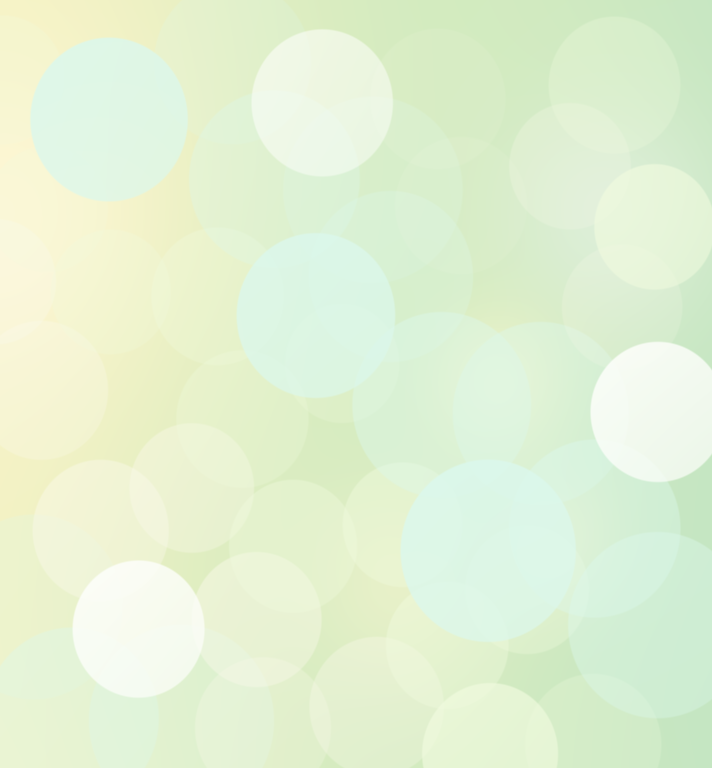
Reproduce this background procedurally as a Shadertoy shader.

```glsl
float hash(float n) {
    return fract(sin(n * 127.1) * 43758.5453);
}

float glow(vec2 p, vec2 center, float size) {
    vec2 d = (p - center) / size;
    return exp(-dot(d, d));
}

// Yellow to green wash with soft pools of light
vec3 backdrop(vec2 uv) {
    float bend = uv.x + 0.06 * sin(uv.y * 5.0 + 0.6);
    vec3 color = mix(vec3(0.96, 0.95, 0.77), vec3(0.825, 0.92, 0.75), smoothstep(-0.05, 0.62, bend));
    color = mix(color, vec3(0.77, 0.90, 0.76), smoothstep(0.6, 1.1, bend));
    color = mix(color, vec3(1.0, 0.97, 0.85), 0.8 * glow(uv, vec2(0.0, 0.72), 0.2));
    color = mix(color, vec3(0.88, 0.94, 0.87), 0.8 * glow(uv, vec2(0.86, 0.72), 0.15));
    color = mix(color, vec3(0.95, 0.96, 0.80), 0.8 * glow(uv, vec2(0.70, 0.50), 0.10));
    color = mix(color, vec3(0.94, 0.95, 0.80), 0.7 * glow(uv, vec2(0.56, 0.24), 0.14));
    return mix(color, vec3(0.94, 0.95, 0.80), 0.6 * glow(uv, vec2(0.78, 0.30), 0.09));
}

void mainImage(out vec4 fragColor, in vec2 fragCoord) {
    vec2 uv = fragCoord / iResolution.xy;
    float aspect = iResolution.x / iResolution.y;
    float edge = 1.2 / iResolution.y;
    vec3 color = backdrop(uv);

    // Evenly scattered discs: faint ones behind, bright ones in front
    for (int i = 0; i < 42; i++) {
        float id = float(i);
        int kind = i % 3;
        bool front = i > 33;
        vec2 jitter = vec2(hash(id + 3.0), hash(id + 71.0)) - 0.5;
        vec2 center = fract(0.5 + id * vec2(0.7549, 0.5698)) + 0.06 * jitter;
        vec2 offset = (uv - center) * vec2(aspect * 1.04, 1.0);

        float radius = kind == 1 ? 0.115 : kind == 2 ? 0.088 : 0.086;
        radius *= mix(0.9, 1.1, hash(id + 19.0));
        vec3 tint = kind == 1 ? vec3(0.86, 0.97, 0.925)
                  : kind == 2 ? vec3(0.98, 0.975, 0.92)
                  : vec3(0.94, 0.98, 0.87);
        float opacity = mix(0.18, 0.48, hash(id + 43.0));
        if (front) {
            opacity = kind == 0 ? 0.7 : 0.84;
            if (kind == 2) tint = vec3(0.99, 0.995, 0.98);
        }

        // Keep the upper middle calm and give each disc a slight sheen
        opacity *= 1.0 - 0.75 * glow(center, vec2(0.64, 0.85), 0.2);
        opacity *= 0.95 + 0.1 * dot(offset, vec2(-0.6, 0.8)) / radius;
        float disc = 1.0 - smoothstep(-edge, edge, length(offset) - radius);
        color = mix(color, tint, disc * opacity);
    }

    fragColor = vec4(color, 1.0);
}
```
